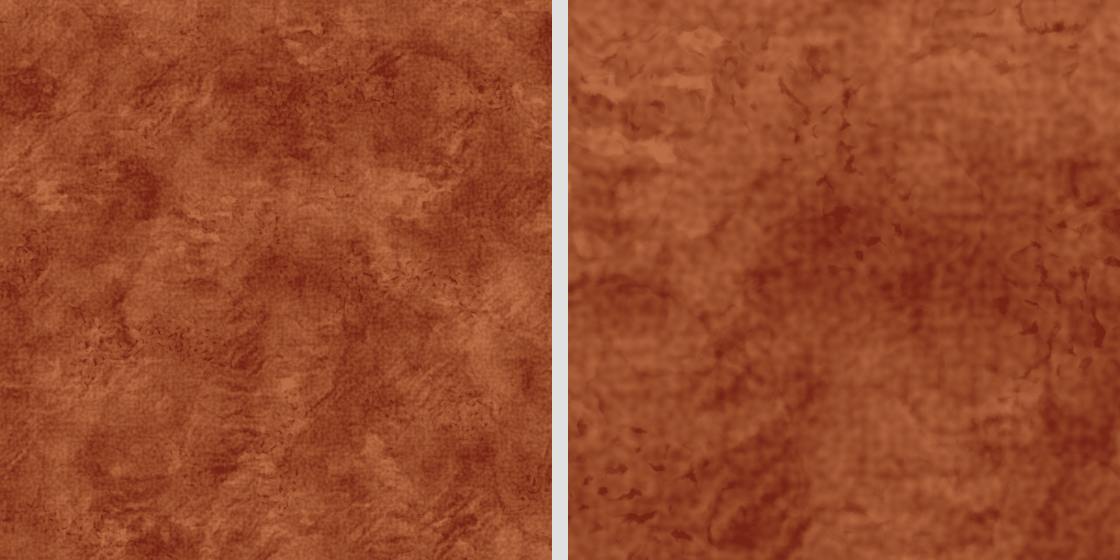
Left, the full canvas; right, a detail of the centre.
This texture is drawn by a Shadertoy shader. Its source:

```glsl
// Rust-coloured troweled plaster: mottled clouds, crisp-edged smears, scratches and pits.

const vec3 DARK_RUST  = vec3(0.505, 0.185, 0.105);
const vec3 MID_RUST   = vec3(0.580, 0.278, 0.150);
const vec3 PALE_CLAY  = vec3(0.680, 0.380, 0.230);
const float MID_TONE       = 0.42;  // tone at which MID_RUST sits
const float BASE_TONE      = 0.47;
const float CLOUD_SCALE    = 5.6;
const float CLOUD_AMOUNT   = 0.55;
const float CLOUD_GAIN     = 0.72;
const float SMEAR_AMOUNT   = 0.21;
const float SCRATCH_AMOUNT = 0.62;
const float PIT_AMOUNT     = 0.62;
const float FLECK_AMOUNT   = 0.48;
const float GRAIN_AMOUNT   = 0.46;
const float WEAVE_AMOUNT   = 0.15;
const float TAU = 6.2832;

vec2 hash2(vec2 p) {
    vec3 h = fract(p.xyx * vec3(0.1031, 0.1030, 0.0973));
    h += dot(h, h.yzx + 33.33);
    return fract((h.xx + h.yz) * h.zy);
}

mat2 rotation(float angle) {
    float c = cos(angle), s = sin(angle);
    return mat2(c, -s, s, c);
}

float cornerSlope(vec2 cell, vec2 offset) {
    float angle = TAU * hash2(cell).x;
    return dot(vec2(cos(angle), sin(angle)), offset);
}

// Gradient noise, roughly -0.7 to 0.7
float noise(vec2 p) {
    vec2 i = floor(p), f = p - i;
    vec2 u = f * f * f * (f * (f * 6.0 - 15.0) + 10.0);
    vec2 e = vec2(1.0, 0.0);
    float low  = mix(cornerSlope(i, f), cornerSlope(i + e.xy, f - e.xy), u.x);
    float high = mix(cornerSlope(i + e.yx, f - e.yx), cornerSlope(i + e.xx, f - e.xx), u.x);
    return mix(low, high, u.y);
}

float fbm(vec2 p, float gain) {
    float sum = 0.0, weight = 1.0;
    for (int i = 0; i < 6; i++) {
        sum += weight * noise(p);
        p = rotation(0.6) * p * 2.03 + 17.3;
        weight *= gain;
    }
    return sum;
}

// Trowel smears: crisp and creased on one side, fading out on the other
float smears(vec2 p, float seed) {
    vec2 cell = floor(p);
    float sum = 0.0;
    for (int y = -1; y <= 1; y++)
    for (int x = -1; x <= 1; x++) {
        vec2 id = cell + vec2(x, y);
        vec2 centre = id + hash2(id + seed);
        vec2 rnd = hash2(id + seed + 51.7);
        vec2 q = rotation(TAU * rnd.x) * (p - centre);
        q /= vec2(0.5, 0.75) * mix(0.7, 1.2, rnd.y);
        float r = length(q);
        float facing = smoothstep(-0.5, 0.9, q.x);
        float body = (1.0 - smoothstep(0.9, 1.0, r)) * facing;
        float crease = exp(-pow((r - 1.03) * 22.0, 2.0)) * facing;
        float polarity = rnd.y > 0.45 ? 1.0 : -1.0;
        sum += polarity * body - 0.7 * crease;
    }
    return sum;
}

// Fine parallel strokes running along the given angle
float strokes(vec2 p, float angle, vec2 scale) {
    return noise(rotation(angle) * p * scale);
}

void mainImage(out vec4 fragColor, in vec2 fragCoord) {
    vec2 p = fragCoord / iResolution.y + 3.0;

    // Ragged coordinates roughen every outline
    vec2 ragged = p + 0.011 * vec2(fbm(p * 19.0, 0.6), fbm(p * 19.0 + 40.0, 0.6));
    float tone = BASE_TONE + CLOUD_AMOUNT * fbm(ragged * CLOUD_SCALE, CLOUD_GAIN);

    // Large and small smears
    tone += SMEAR_AMOUNT * smears(ragged * 7.5, 3.0);
    tone += SMEAR_AMOUNT * 0.7 * smears(ragged * 19.0, 29.0);

    // Diagonal and level scratches, each in its own patches
    float diagonalZone = smoothstep(-0.05, 0.35, noise(p * 8.0 + 11.0));
    float levelZone = smoothstep(0.0, 0.35, noise(p * 8.0 + 63.0));
    tone += SCRATCH_AMOUNT * diagonalZone * strokes(ragged, TAU / 8.0, vec2(16.0, 115.0));
    tone += SCRATCH_AMOUNT * levelZone * strokes(ragged, 0.0, vec2(20.0, 95.0));

    // Clusters of dark pits and ragged pale flecks
    float pitZone = smoothstep(-0.05, 0.4, noise(p * 9.0 + 27.0));
    float pits = smoothstep(0.1, 0.5, noise(ragged * 125.0));
    tone -= PIT_AMOUNT * pitZone * pits;
    float fleckZone = smoothstep(0.02, 0.4, noise(p * 7.0 + 81.0));
    float flecks = smoothstep(0.1, 0.34, noise(ragged * vec2(36.0, 66.0)));
    tone += FLECK_AMOUNT * fleckZone * flecks;

    // Fine grain and faint cloth-like threads
    tone += GRAIN_AMOUNT * noise(p * 150.0);
    tone += WEAVE_AMOUNT * (noise(p * vec2(170.0, 9.0)) + noise(p * vec2(9.0, 170.0)));

    tone = clamp(tone, -0.2, 1.3);
    vec3 colour = tone < MID_TONE
        ? mix(DARK_RUST, MID_RUST, tone / MID_TONE)
        : mix(MID_RUST, PALE_CLAY, (tone - MID_TONE) / (1.0 - MID_TONE));
    fragColor = vec4(colour, 1.0);
}
```
